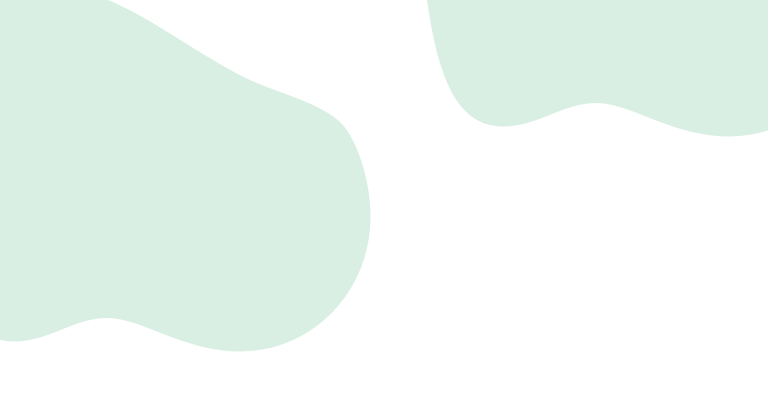
Reproduce this background procedurally as a Shadertoy shader.

```glsl
#define PAPER vec3(1.0)
#define MINT vec3(0.851, 0.937, 0.890)
#define CANVAS vec2(100.0, 52.34)
#define UPPER_SHIFT vec2(63.67, 27.99)
#define CURVES 8
#define STEPS 20

// Closed outline of cubic curves, in hundredths of the canvas width
const vec2 knots[CURVES] = vec2[CURVES](
    vec2(-8.07, 24.35), vec2(1.82, 7.88), vec2(13.93, 10.94), vec2(31.25, 6.58),
    vec2(48.24, 24.09), vec2(44.27, 36.46), vec2(32.55, 41.93), vec2(14.06, 52.34));
const vec2 leaving[CURVES] = vec2[CURVES](
    vec2(-6.64, 14.19), vec2(6.38, 7.88), vec2(18.49, 10.94), vec2(40.76, 6.58),
    vec2(48.24, 29.04), vec2(41.41, 39.06), vec2(26.17, 44.92), vec2(0.0, 59.0));
const vec2 arriving[CURVES] = vec2[CURVES](
    vec2(-4.17, 7.88), vec2(9.64, 10.94), vec2(23.83, 6.58), vec2(48.24, 14.45),
    vec2(46.35, 34.51), vec2(36.20, 40.23), vec2(20.31, 49.74), vec2(-12.0, 60.0));

vec2 cubic(vec2 a, vec2 b, vec2 c, vec2 d, float t) {
    float s = 1.0 - t;
    return s * s * s * a + 3.0 * s * t * (s * b + t * c) + t * t * t * d;
}

// Signed distance to the blob, negative inside
float blobDistance(vec2 p) {
    float nearest = 1e6;
    float side = 1.0;
    vec2 a = knots[0];
    for (int i = 0; i < CURVES; i++) {
        vec2 start = knots[i];
        vec2 end = knots[(i + 1) % CURVES];
        for (int j = 1; j <= STEPS; j++) {
            vec2 b = cubic(start, leaving[i], arriving[i], end, float(j) / float(STEPS));
            vec2 edge = b - a;
            vec2 toPoint = p - a;
            vec2 gap = toPoint - edge * clamp(dot(toPoint, edge) / dot(edge, edge), 0.0, 1.0);
            nearest = min(nearest, dot(gap, gap));
            // Each edge crossed by a ray to the right flips the side
            if ((a.y > p.y) != (b.y > p.y) && toPoint.x < edge.x * toPoint.y / edge.y) side = -side;
            a = b;
        }
    }
    return side * sqrt(nearest);
}

void mainImage(out vec4 fragColor, in vec2 fragCoord) {
    vec2 p = fragCoord / iResolution.xy * CANVAS;
    float pixelSize = CANVAS.x / iResolution.x;

    // The same blob appears twice, lower left and upper right
    float d = min(blobDistance(p), blobDistance(p - UPPER_SHIFT));
    float coverage = clamp(0.5 - d / pixelSize, 0.0, 1.0);
    fragColor = vec4(mix(PAPER, MINT, coverage), 1.0);
}
```
